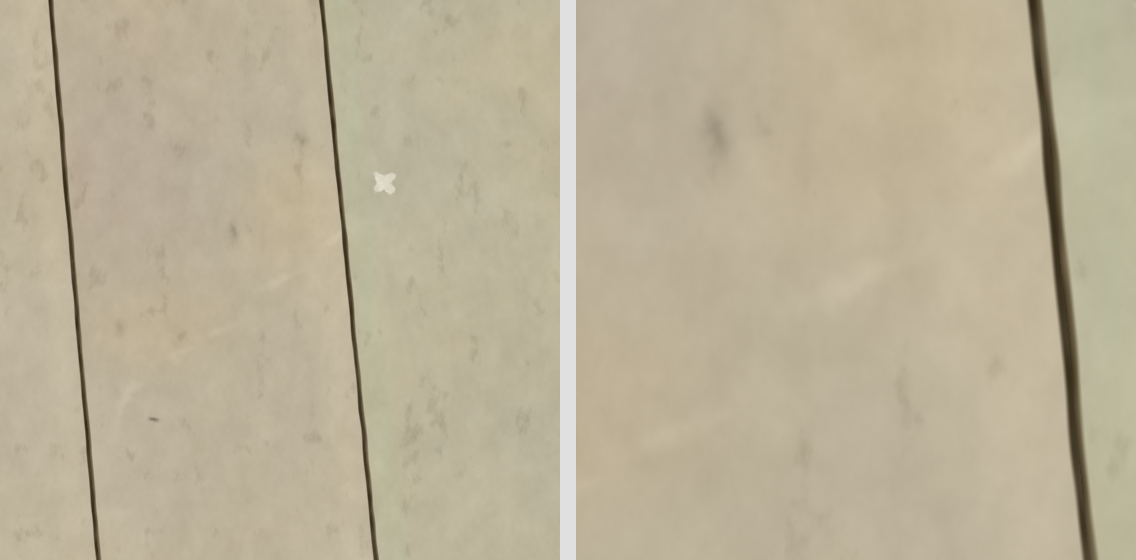
Left, the full canvas; right, a detail of the centre.
A WebGL 1 fragment shader for this texture:

```glsl
precision highp float;
uniform vec2 u_resolution;

float hash(vec2 p) {
  vec3 q = fract(vec3(p.xyx) * 0.1031);
  q += dot(q, q.yzx + 33.33);
  return fract((q.x + q.y) * q.z);
}

float noise(vec2 p) {
  vec2 i = floor(p), f = fract(p);
  f = f * f * (3.0 - 2.0 * f);
  return mix(mix(hash(i), hash(i + vec2(1, 0)), f.x),
             mix(hash(i + vec2(0, 1)), hash(i + vec2(1, 1)), f.x), f.y);
}

// Layered noise centred on zero
float fbm(vec2 p) {
  float sum = 0.0, amp = 0.5;
  for (int i = 0; i < 5; i++) {
    sum += amp * (noise(p) - 0.5);
    p = mat2(0.8, 0.6, -0.6, 0.8) * p * 2.03 + 17.0;
    amp *= 0.55;
  }
  return sum;
}

// Soft elliptical stain
float smudge(vec2 p, vec2 center, vec2 radius) {
  vec2 d = (p - center) / radius;
  return exp(-dot(d, d));
}

void main() {
  vec2 uv = gl_FragCoord.xy / u_resolution;
  float pixel = 1.0 / min(u_resolution.x, u_resolution.y);

  // Slanted panels, narrowing slightly towards the top
  float spacing = mix(0.496, 0.484, uv.y);
  float wobble = 0.0015 * (noise(vec2(3.0, uv.y * 22.0)) - 0.5);
  float panel = (uv.x - mix(0.176, 0.090, uv.y) + wobble) / spacing;
  float id = floor(panel);
  float seam = (fract(panel + 0.5) - 0.5) * spacing;
  vec2 p = uv + id * vec2(7.3, 3.1) + 20.0;

  // Panel tint, broad blotches and fine mottling
  vec3 color = vec3(0.742, 0.700, 0.607);
  color += (hash(vec2(id + 5.0, 2.0)) - 0.5) * 0.008;
  color += vec3(-0.004, 0.008, 0.002) * step(0.5, id);
  color += vec3(0.045, 0.042, 0.036) * fbm(p * 5.0);
  color += vec3(0.020, 0.002, -0.020) * fbm(p * 4.0 + 40.0);
  color += 0.050 * fbm(p * vec2(34.0, 26.0));
  color += 0.022 * fbm(p * vec2(130.0, 95.0));
  float flecks = smoothstep(0.15, 0.38, fbm(p * vec2(34.0, 20.0) + 9.0));
  color -= 0.055 * flecks;

  // Pinkish and ochre patches on the middle panel
  float middle = step(0.0, id) * step(id, 0.5);
  color += middle * vec3(-0.008, -0.020, -0.008) * smudge(uv, vec2(0.20, 0.70), vec2(0.20, 0.28));
  color += middle * vec3(0.018, 0.004, -0.022) * smudge(uv, vec2(0.52, 0.65), vec2(0.08, 0.10));
  color += middle * vec3(0.016, 0.004, -0.018) * smudge(uv, vec2(0.28, 0.41), vec2(0.12, 0.09));

  // Broken pale vein crossing the middle panel
  float vein = uv.y - 0.30 - 0.78 * (uv.x - 0.24) + 0.12 * fbm(uv * 9.0);
  float broken = smoothstep(0.40, 0.75, noise(uv * 24.0 + 8.0));
  color += middle * 0.034 * broken * exp(-vein * vein / 0.00012);

  // Isolated dark stains
  vec2 ragged = uv + 0.012 * vec2(fbm(uv * 60.0), fbm(uv * 60.0 + 30.0));
  float stains = 0.10 * smudge(ragged, vec2(0.417, 0.588), vec2(0.007, 0.016))
               + 0.07 * smudge(ragged, vec2(0.541, 0.750), vec2(0.008, 0.014))
               + 0.07 * smudge(ragged, vec2(0.215, 0.415), vec2(0.008, 0.016))
               + 0.05 * smudge(ragged, vec2(0.742, 0.223), vec2(0.007, 0.012))
               + 0.26 * smudge(ragged, vec2(0.277, 0.250), vec2(0.008, 0.004));
  color -= stains * vec3(1.0, 0.98, 0.9);

  // Pale bands beside the seams
  color += vec3(0.018, 0.016, 0.012) * smudge(vec2(seam, 0.0), vec2(-0.035, 0.0), vec2(0.025, 1.0));
  color += vec3(-0.008, 0.014, 0.002) * step(0.5, id)
         * smudge(vec2(seam, 0.0), vec2(0.030, 0.0), vec2(0.028, 1.0));

  // Dark seams with a brown edge on the right
  float width = 0.0043 + 0.0012 * (noise(vec2(id + 8.0, uv.y * 30.0)) - 0.5);
  float soft = max(pixel, 0.0018);
  float groove = 1.0 - smoothstep(width - soft, width + soft, abs(seam));
  vec3 grooveColor = mix(vec3(0.25, 0.21, 0.14), vec3(0.44, 0.39, 0.29),
                         smoothstep(-0.001, 0.004, seam));
  grooveColor += 0.10 * (noise(vec2(id + 2.0, uv.y * 45.0)) - 0.5);
  color = mix(color, grooveColor, groove);

  // Ragged four-pointed pale chip
  vec2 chip = uv - vec2(0.686, 0.673);
  float angle = atan(chip.y, chip.x);
  float edge = length(chip) - 0.0185 + 0.0055 * cos(4.0 * angle + 0.3) + 0.014 * fbm(uv * 90.0);
  float chipMask = 1.0 - smoothstep(-0.003, max(pixel, 0.003), edge);
  color = mix(color, vec3(0.88, 0.86, 0.79) + 0.12 * fbm(uv * 110.0), 0.92 * chipMask);

  gl_FragColor = vec4(color, 1.0);
}
```
